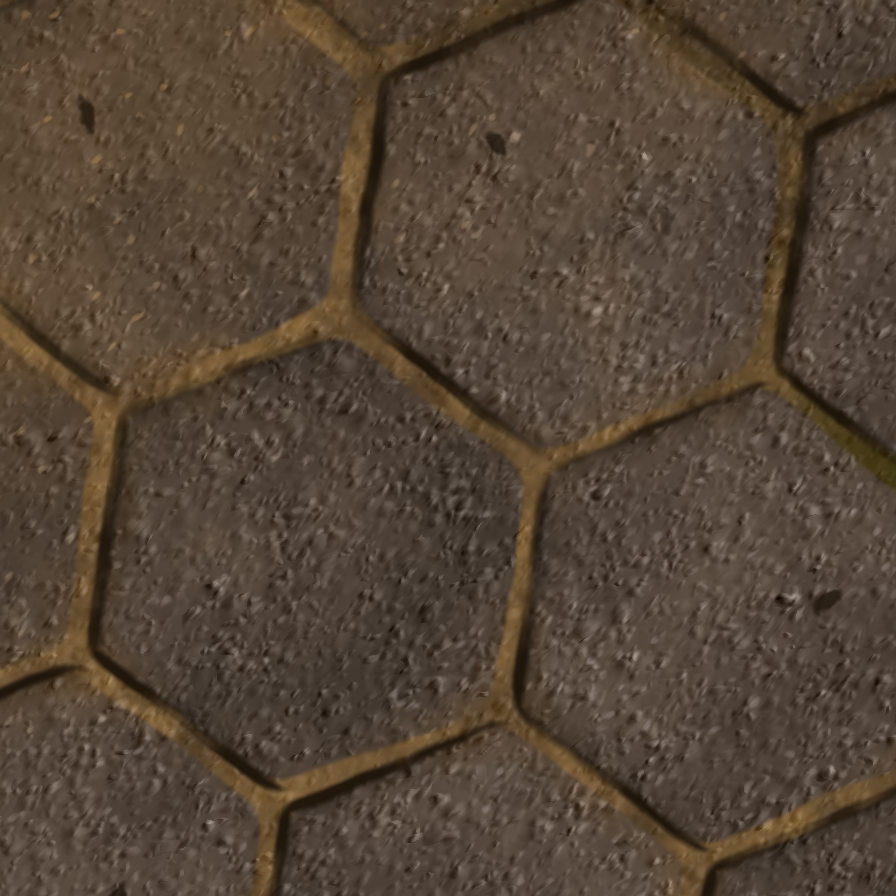
Reproduce this texture procedurally as a WebGL 1 fragment shader.

```glsl
precision highp float;
// Weathered hexagonal stone paving with sandy, partly shadowed joints.

uniform vec2 u_resolution;

#define PITCH 0.478
#define TILT 0.134
#define ORIGIN vec2(0.343, 0.376)
#define JOINT_HALF_WIDTH 0.026
#define GRAIN_SCALE 84.0
#define GRAIN_DEPTH 0.15
#define STONE vec3(0.318, 0.268, 0.228)
#define BROWN vec3(0.33, 0.25, 0.16)
#define SAND vec3(0.48, 0.37, 0.22)
#define MOSS vec3(0.22, 0.19, 0.05)
#define CREVICE vec3(0.11, 0.075, 0.035)

const vec2 HEX = vec2(1.0, 1.7320508);

mat2 rotation(float angle) {
    float c = cos(angle), s = sin(angle);
    return mat2(c, s, -s, c);
}

vec2 hash2(vec2 p) {
    vec2 k = vec2(dot(p, vec2(127.1, 311.7)), dot(p, vec2(269.5, 183.3)));
    return fract(sin(k) * 43758.55);
}

// Layered sines, roughly -1 to 1
float waves(vec2 p) {
    float sum = 0.0, amp = 0.5;
    for (int i = 0; i < 4; i++) {
        sum += amp * sin(p.x + 1.4 * sin(p.y + float(i)));
        p = rotation(1.1) * p * 1.9;
        amp *= 0.6;
    }
    return sum;
}

// Cellular noise: x = distance to the nearest point, y = its random value
vec2 cells(vec2 p) {
    vec2 base = floor(p), best = vec2(9.0, 0.0);
    for (int j = -1; j <= 1; j++) {
        for (int i = -1; i <= 1; i++) {
            vec2 cell = base + vec2(float(i), float(j));
            vec2 rnd = hash2(cell);
            float d = length(cell + rnd - p);
            if (d < best.x) best = vec2(d, fract(rnd.x * 17.3 + rnd.y * 5.1));
        }
    }
    return best;
}

// Grains of random height: few tall ones, many low ones
float grainHeight(vec2 p) {
    vec2 c = cells(p);
    return c.y * c.y * smoothstep(0.6, 0.0, c.x);
}

// Side-lit relief of the grains
float emboss(vec2 p) {
    vec2 toLight = vec2(0.17, 0.09);
    return 1.9 * (grainHeight(p - toLight) - grainHeight(p + toLight));
}

// Hexagonal tiling: xy = position in the stone, zw = stone index
vec4 hexStone(vec2 p) {
    p += 0.5 * HEX;
    vec4 id = floor(vec4(p, p - 0.5 * HEX) / HEX.xyxy) + 0.5;
    id.zw += 0.5;
    vec4 local = vec4(p, p) - id * HEX.xyxy;
    return dot(local.xy, local.xy) < dot(local.zw, local.zw)
        ? vec4(local.xy, id.xy) : vec4(local.zw, id.zw);
}

void main() {
    vec2 uv = gl_FragCoord.xy / u_resolution.y;
    vec2 p = rotation(TILT) * (uv - ORIGIN) / PITCH;
    p += 0.006 * vec2(waves(p * 9.0), waves(p.yx * 9.0 + 4.0));
    vec4 stone = hexStone(p);
    vec2 rnd = hash2(stone.zw * 2.0 + 7.0);

    // Edge distance with rounded corners, and distance to the shadowed left edges
    float edgeSum = 0.0, shadowEdge = 1.0;
    for (int k = -1; k <= 1; k++) {
        float angle = float(k) * 1.0471976;
        vec2 normal = vec2(cos(angle), sin(angle));
        float along = dot(stone.xy, normal);
        edgeSum += exp(-50.0 * (0.5 - along)) + exp(-50.0 * (0.5 + along));
        shadowEdge = min(shadowEdge, 0.5 + along + 0.012 * (1.0 - normal.x));
    }
    float edge = -log(edgeSum) / 50.0;

    // Irregular grain in three sizes, slanted slightly to the right
    vec2 g = vec2(uv.x - 0.45 * uv.y, 0.9 * uv.y) * GRAIN_SCALE;
    g += 0.35 * vec2(waves(g * 0.9), waves(g.yx * 0.8 + 9.0));
    float patches = waves(uv * 11.0);
    float relief = 0.6 * emboss(g * 1.25) + 0.65 * emboss(g * 0.8 + 17.0)
                 + 0.4 * emboss(g * 0.45 + 31.0);
    relief *= 0.9 + 0.4 * waves(uv * 31.0 + 5.0);
    relief = max(relief, 0.8 * relief);
    vec2 speck = cells(g * 0.6 + 60.0);
    float sparkle = smoothstep(0.86, 0.95, speck.y) * smoothstep(0.32, 0.08, speck.x);

    // Stone face: dirt gathers at the upper left and thinly along the edges
    float dirt = smoothstep(0.1, 0.95, uv.y - 0.65 * uv.x + 0.2 * rnd.x + 0.12 * patches);
    float rim = smoothstep(0.11, 0.02, edge) * clamp(0.25 + 0.5 * patches, 0.0, 0.8);
    vec3 color = mix(STONE, BROWN * 1.08, clamp(0.6 * dirt + rim, 0.0, 0.85));
    color *= 1.0 + 0.16 * (rnd.y - 0.5) + 0.12 * patches + 0.05 * waves(g * 0.4);
    color += GRAIN_DEPTH * (1.0 - 0.35 * dirt) * relief;
    color += sparkle * mix(vec3(0.13, 0.13, 0.14), vec3(0.16, 0.13, 0.07), dirt);

    // One worn chip on most stones
    vec2 c = rotation(rnd.x * 6.0) * (stone.xy - 0.5 * (rnd - 0.5));
    float chip = length(c * vec2(1.0, 2.0)) + 0.016 * waves(p * 40.0);
    color = mix(color, CREVICE, 0.75 * smoothstep(0.045, 0.022, chip) * step(0.3, rnd.y));

    // Sandy joint of uneven width and tone, with a little moss
    float halfWidth = JOINT_HALF_WIDTH + 0.009 * waves(p * 5.0 + 2.0) + 0.011 * dirt;
    float joint = smoothstep(halfWidth + 0.008, halfWidth - 0.008, edge);
    vec3 fill = mix(BROWN, SAND, clamp(0.65 + 0.7 * waves(uv * 23.0), 0.0, 1.0));
    fill *= 1.0 - 0.3 * smoothstep(1.2, 1.7, uv.x + uv.y) + 0.12 * waves(uv * 60.0);
    float moss = smoothstep(0.82, 0.98, uv.x + 0.06 * patches) * smoothstep(0.3, 0.1, abs(uv.y - 0.55));
    fill = mix(fill, MOSS, 0.75 * moss) + 0.1 * relief;
    color = mix(color, fill, joint);

    // Dark crevice where a stone stands above the joint
    color *= 1.0 - 0.2 * smoothstep(0.1, 0.03, shadowEdge) * (1.0 - joint);
    float crevice = smoothstep(0.025, 0.006, abs(shadowEdge - halfWidth));
    crevice *= clamp(0.8 + 0.6 * waves(p * 8.0) - 0.35 * dirt, 0.0, 1.0);
    color = mix(color, CREVICE, 0.95 * crevice * smoothstep(0.0, 0.02, edge));

    gl_FragColor = vec4(clamp(color, 0.0, 1.0), 1.0);
}
```
